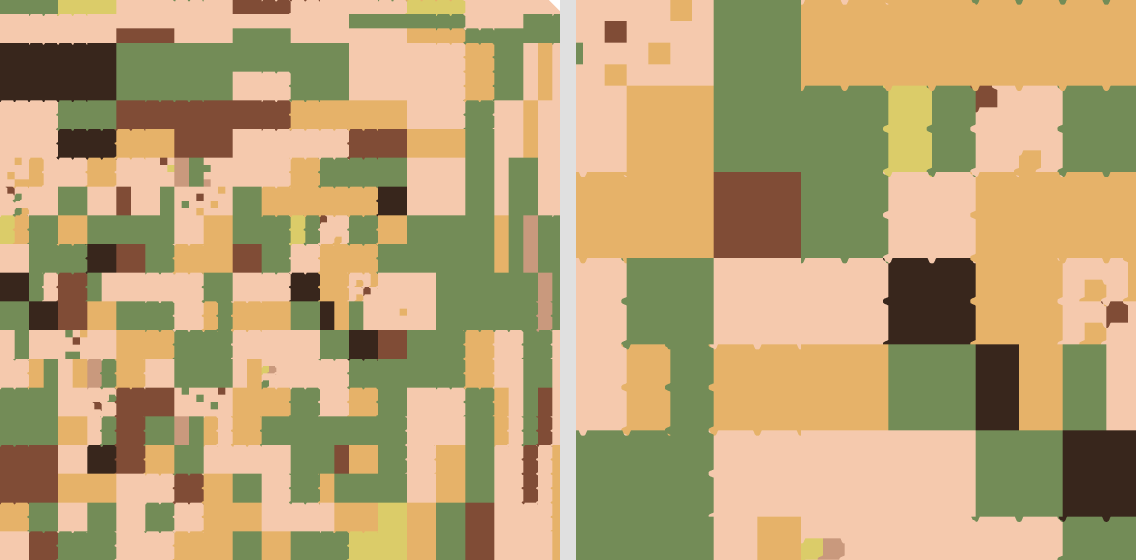
Left, the full canvas; right, a detail of the centre.
A Shadertoy shader for this pattern:

```glsl
// Blocky camouflage: a patchwork of square cells with wide bars along the top
// and tall bars along the right. Each cell keeps or replaces the tone of its
// larger parents, and some blocks break up into sandy columns and specks.

const vec2 BLOCKS = vec2(9.63, 9.746);  // blocks across the canvas
const float BAR_START = 7.0;            // block where the bars begin
const int TONES = 7;

const vec3 PALETTE[TONES] = vec3[TONES](
    vec3(0.96, 0.79, 0.68),   // peach
    vec3(0.45, 0.55, 0.34),   // green
    vec3(0.90, 0.70, 0.41),   // ochre
    vec3(0.50, 0.30, 0.21),   // brown
    vec3(0.22, 0.15, 0.11),   // dark
    vec3(0.86, 0.80, 0.41),   // yellow
    vec3(0.79, 0.60, 0.49));  // tan

const float LEAFY[TONES] = float[TONES](0.21, 0.40, 0.225, 0.10, 0.045, 0.02, 0.0);
const float SANDY[TONES] = float[TONES](0.58, 0.18, 0.13, 0.06, 0.01, 0.02, 0.02);

float hash(vec2 p, float seed) {
    vec3 q = fract(vec3(p.xyx + seed * 17.31) * vec3(0.1031, 0.1030, 0.0973));
    q += dot(q, q.yzx + 33.33);
    return fract((q.x + q.y) * q.z);
}

// Evenly spread value per cell, loosened by a hash
float toneOf(vec2 id, float seed) {
    return fract(dot(id, vec2(0.7549, 0.5698)) + seed * 0.37 + 0.6 * hash(id, seed));
}

// Turn a value in 0..1 into a colour, by cumulative share
vec3 pickColour(float tone, float sandiness) {
    float limit = 0.0;
    for (int i = 0; i < TONES; i++) {
        limit += mix(LEAFY[i], SANDY[i], sandiness);
        if (tone < limit) return PALETTE[i];
    }
    return PALETTE[1];
}

// Cell size: squares in the middle, wide bars above, tall bars to the right
vec2 cellSize(vec2 p) {
    vec2 block = floor(p);
    if (max(block.x, block.y) < BAR_START) return vec2(0.5);
    if (block.y >= block.x) return vec2(1.0, p.y >= 9.0 ? 0.25 : 0.5);
    return vec2(p.x >= 8.5 ? 0.25 : 0.5, 1.0);
}

// Coarse to fine: each level may replace the tone of the level above
float nestedTone(vec2 p, vec2 cell) {
    vec2 parent = floor(p / (cell * 2.0));
    vec2 child = floor(p / cell);
    float tone = toneOf(floor(p / (cell * 4.0)), 1.0);
    if (hash(parent, 2.0) < 0.8) tone = toneOf(parent, 3.0);
    if (hash(child, 4.0) < 0.5) tone = toneOf(child, 5.0);
    return tone;
}

// Small nicks along the edges of some blocks
vec2 nickEdges(vec2 p, float depth) {
    vec2 bump = smoothstep(0.8, 1.0, cos(6.2832 * 4.0 * p.yx));
    return p + depth * bump * step(0.6, hash(floor(p + 0.5), 6.0));
}

vec3 camouflage(vec2 uv) {
    // Clipped corner
    if (uv.x + uv.y > 1.98) return vec3(1.0);

    vec2 p = nickEdges(uv * BLOCKS, 0.03);
    vec2 block = floor(p);
    vec2 cell = cellSize(p);
    float tone = nestedTone(p, cell);
    float sandiness = (p.y >= 9.0 || p.x >= 8.5) ? 1.0 : 0.0;

    if (max(block.x, block.y) < BAR_START) {
        // Broken blocks gather next to the bars
        vec2 halfId = floor(p * 2.0);
        float nearBars = step(BAR_START - 1.0, max(block.x, block.y));
        bool broken = hash(block, 7.0) < mix(0.07, 0.45, nearBars);
        bool speckled = broken && hash(halfId, 8.0) < 0.35;
        bool columns = broken || hash(halfId, 9.0) < 0.08;
        if (speckled) {
            vec2 speck = floor(p * 8.0);
            tone = toneOf(speck, 10.0) * step(0.55, hash(speck, 11.0));
        } else if (columns) {
            tone = toneOf(floor(p / vec2(0.25, 0.5)), 12.0);
        }
        sandiness = broken ? 1.0 : 0.0;
    }
    return pickColour(tone, sandiness);
}

void mainImage(out vec4 fragColor, in vec2 fragCoord) {
    // Smooth edges with a 3 by 3 grid of samples
    vec3 sum = vec3(0.0);
    for (int i = 0; i < 9; i++) {
        vec2 offset = (vec2(i % 3, i / 3) - 1.0) / 3.0;
        sum += camouflage((fragCoord + offset) / iResolution.xy);
    }
    fragColor = vec4(sum / 9.0, 1.0);
}
```
